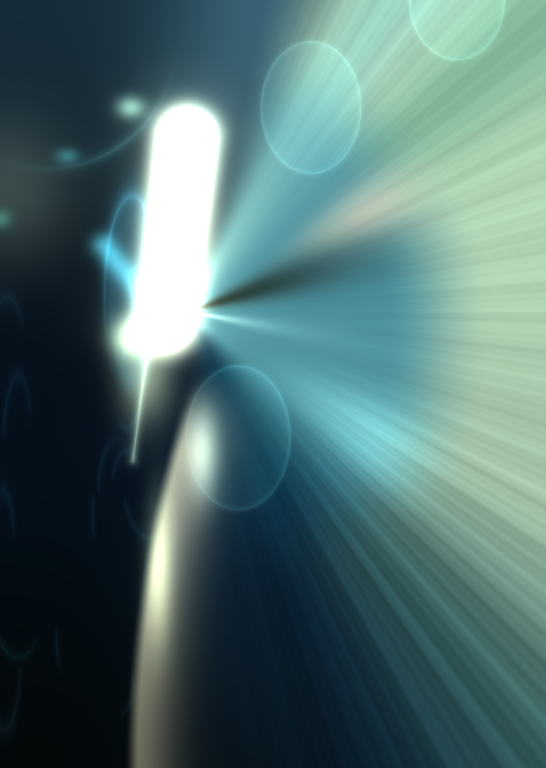
A Shadertoy shader for this background:

```glsl
float hash(float n) { return fract(sin(n * 91.7) * 4375.5); }

float bell(float x, float center, float width) {
    x = (x - center) / width;
    return exp(-x * x);
}

float blob(vec2 p, vec2 center, vec2 size) {
    p = (p - center) / size;
    return exp(-dot(p, p));
}

float segment(vec2 p, vec2 a, vec2 b) {
    vec2 ab = b - a;
    return length(p - a - ab * clamp(dot(p - a, ab) / dot(ab, ab), 0.0, 1.0));
}

float ellipse(vec2 p, vec2 center, vec2 size) {
    return (length((p - center) / size) - 1.0) * min(size.x, size.y);
}

// Dark surroundings with a few hazy patches
vec3 backdrop(vec2 p) {
    vec3 c = mix(vec3(0.01, 0.03, 0.035), vec3(0.015, 0.06, 0.1), smoothstep(0.0, 0.45, p.y));
    c += vec3(0.07, 0.11, 0.12) * smoothstep(0.65, 1.0, p.y);
    c += vec3(0.2, 0.21, 0.17) * blob(p, vec2(0.01, 0.75), vec2(0.09, 0.1));
    c += vec3(0.13, 0.21, 0.23) * blob(p, vec2(0.34, 0.98), vec2(0.13, 0.28));
    return c + vec3(0.025, 0.06, 0.1) * blob(p, vec2(0.31, 0.22), vec2(0.12, 0.3));
}

// Coloured rays: a is the angle in degrees, r the distance from the hub
vec3 rays(float a, float r) {
    vec3 inner = mix(vec3(0.05, 0.21, 0.29), vec3(0.3, 0.57, 0.62), smoothstep(-65.0, -36.0, a));
    inner = mix(inner, vec3(0.52, 0.86, 0.87), bell(a, -33.0, 9.0) * smoothstep(0.08, 0.33, r));
    inner = mix(inner, vec3(0.44, 0.69, 0.7), smoothstep(35.0, 60.0, a));
    inner = mix(inner, vec3(0.76, 0.81, 0.74), bell(a, 29.0, 8.0) * smoothstep(0.1, 0.28, r));
    inner = mix(inner, vec3(0.1, 0.15, 0.14), bell(a, 18.0, 10.0) * exp(-r * r * 22.0));
    inner += vec3(0.6, 0.62, 0.55) * bell(a, -10.0, 5.0) * exp(-r * 16.0);

    vec3 outer = mix(vec3(0.04, 0.13, 0.2), vec3(0.2, 0.36, 0.36), smoothstep(-72.0, -48.0, a));
    outer = mix(outer, vec3(0.65, 0.77, 0.66), smoothstep(-54.0, -26.0, a));
    outer = mix(outer, vec3(0.7, 0.84, 0.71), smoothstep(-20.0, 10.0, a));
    outer = mix(outer, vec3(0.52, 0.73, 0.61), bell(a, 39.0, 9.0));
    outer = mix(outer, vec3(0.62, 0.84, 0.77), bell(a, 57.0, 8.0));

    vec3 c = mix(inner, outer, smoothstep(0.25, 0.4, r - 0.03 * bell(a, -34.0, 14.0)));
    float streak = 0.5 * sin(a * 0.9 + 2.0 * sin(a * 0.23)) + 0.3 * sin(a * 2.3 + 1.0)
                 + 0.2 * sin(a * 5.1);
    float depth = mix(0.18, 0.05, smoothstep(-60.0, -15.0, a));
    return c * (1.0 + depth * streak * smoothstep(0.08, 0.45, r));
}

void mainImage(out vec4 fragColor, in vec2 fragCoord) {
    vec2 p = fragCoord / iResolution.y;
    float px = 1.0 / iResolution.y;
    vec2 fromHub = p - vec2(0.245, 0.594);
    float r = length(fromHub);
    float a = degrees(atan(fromHub.y, fromHub.x));

    vec3 c = backdrop(p);
    float fan = smoothstep(-92.0, -58.0, a) * (1.0 - smoothstep(59.0, 77.0, a));
    c = mix(c, rays(a, r), fan);

    // Translucent lens discs with thin rims
    for (int i = 0; i < 3; i++) {
        float n = float(i);
        vec2 center = i == 0 ? vec2(0.31, 0.43) : i == 1 ? vec2(0.405, 0.86) : vec2(0.595, 1.0);
        float d = ellipse(p, center, vec2(0.068, 0.094) - n * vec2(0.003, 0.008));
        c += vec3(0.03, 0.06, 0.06) * (1.0 - smoothstep(-px, px, d));
        c += vec3(0.06, 0.1, 0.1) * exp(-abs(d) / 0.002);
    }

    // Faint scattered arcs on the dark side
    for (int i = 0; i < 14; i++) {
        float n = float(i) + 1.0;
        vec2 center = vec2(hash(n) * 0.2, 0.1 + 0.46 * hash(n + 31.0));
        vec2 size = vec2(0.015 + 0.03 * hash(n + 57.0), 0.04 + 0.06 * hash(n + 83.0));
        vec2 q = p - center;
        float part = smoothstep(0.55, 1.0, cos(atan(q.y, q.x) - 6.28 * hash(n + 11.0)));
        c += vec3(0.025, 0.06, 0.08) * part * exp(-abs(ellipse(p, center, size)) / 0.0025) * (1.0 - fan);
    }

    // Lower plume: crisp curved left edge, soft right side
    float side = p.x - 0.168 - 0.32 * p.y * p.y;
    float plume = smoothstep(-0.006, 0.014, side) * bell(max(side, 0.0), 0.0, 0.06)
                * (1.0 - smoothstep(0.4, 0.52, p.y));
    c = mix(c, mix(vec3(0.48, 0.48, 0.4), vec3(0.78, 0.8, 0.7), smoothstep(0.0, 0.35, p.y)), plume * 0.9);
    c += vec3(0.45, 0.48, 0.36) * blob(p, vec2(0.207, 0.26), vec2(0.017, 0.09));
    c += vec3(0.45, 0.5, 0.45) * blob(p, vec2(0.264, 0.41), vec2(0.02, 0.06));

    // Blue shell and short spikes left of the core
    float shell = ellipse(p, vec2(0.172, 0.61), vec2(0.036, 0.135));
    c += vec3(0.1, 0.28, 0.34) * exp(-abs(shell) / 0.004) * smoothstep(0.48, 0.72, p.y);
    c += vec3(0.04, 0.12, 0.15) * (1.0 - smoothstep(-0.01, 0.002, shell));
    c += vec3(0.2, 0.5, 0.55) * exp(-pow(segment(p, vec2(0.135, 0.68), vec2(0.2, 0.6)) / 0.016, 2.0));
    c += vec3(0.75, 0.78, 0.55) * blob(p, vec2(0.17, 0.56), vec2(0.025, 0.025));
    c += vec3(0.5, 0.52, 0.4) * blob(p, vec2(0.19, 0.51), vec2(0.035, 0.06));
    c += vec3(0.45, 0.5, 0.42) * exp(-segment(p, vec2(0.19, 0.53), vec2(0.173, 0.4)) / 0.004);

    // Small flares joined by a dim arc
    float arc = abs(length(p - vec2(0.06, 0.95)) - 0.17);
    c += vec3(0.08, 0.17, 0.17) * exp(-arc / 0.006) * blob(p, vec2(0.15, 0.81), vec2(0.09, 0.07));
    c += vec3(0.45, 0.6, 0.5) * blob(p, vec2(0.17, 0.86), vec2(0.018, 0.014));
    c += vec3(0.1, 0.28, 0.28) * blob(p, vec2(0.088, 0.797), vec2(0.015, 0.01));
    c += vec3(0.08, 0.25, 0.2) * blob(p, vec2(0.0, 0.715), vec2(0.014, 0.012));

    // Burning core and its halo
    float core = segment(p, vec2(0.243, 0.82), vec2(0.217, 0.58)) - 0.026;
    float halo = max(core, 0.0);
    c += vec3(0.42, 0.44, 0.36) * exp(-halo / 0.035) * smoothstep(0.47, 0.6, p.y);
    c += vec3(1.1, 1.1, 0.95) * exp(-pow(halo / 0.02, 2.0));

    fragColor = vec4(clamp(c, 0.0, 1.0), 1.0);
}
```
